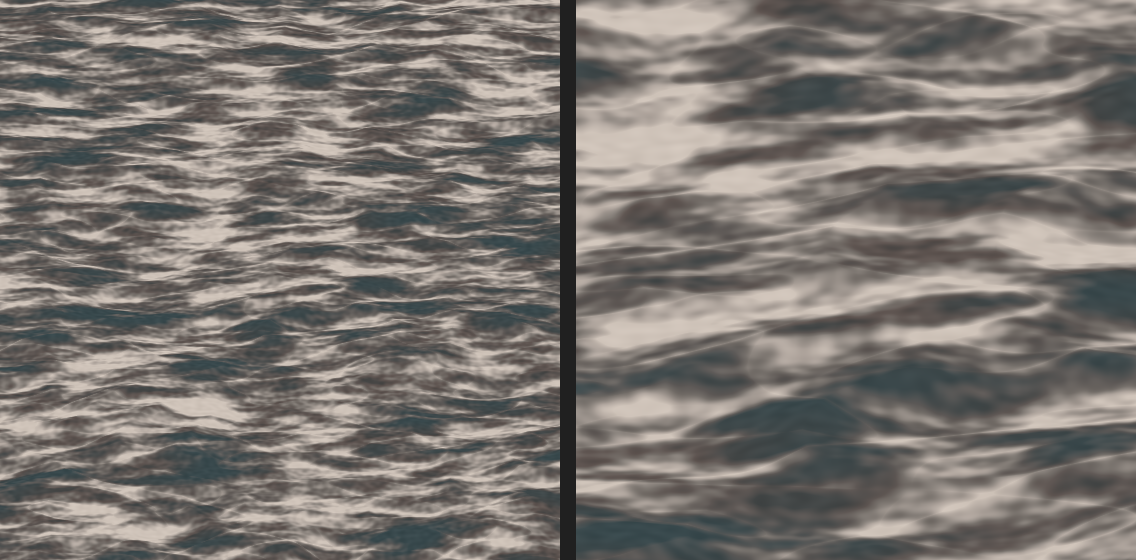
Left, the full canvas; right, a detail of the centre.
Give the GLSL for this texture, as a Shadertoy shader.

```glsl
#define SWELL_FREQ vec2(2.6, 11.0)
#define WAVE_FREQ vec2(5.5, 30.0)
#define CHOP_FREQ vec2(10.0, 57.0)
#define RISING_FREQ vec2(4.5, 28.0)
#define FALLING_FREQ vec2(6.0, 35.0)
#define RIPPLE_FREQ vec2(21.0, 116.0)
#define GRAIN_FREQ vec2(80.0, 210.0)
#define CREST_FREQ vec2(7.0, 17.0)
#define CREST_LIFT 0.004
#define STEEPNESS 0.0018
#define CONTRAST 0.9

// Water tones from shaded face to sky reflection
const vec3 TONES[6] = vec3[6](
    vec3(0.25, 0.28, 0.285), vec3(0.36, 0.34, 0.33), vec3(0.455, 0.432, 0.412),
    vec3(0.57, 0.54, 0.515), vec3(0.68, 0.64, 0.61), vec3(0.81, 0.765, 0.725));
// Brightness levels at which each tone is reached
const float LEVELS[6] = float[6](-1.6, -0.55, 0.02, 0.47, 0.9, 1.65);

// Random unit gradient for a lattice cell
vec2 gradientAt(ivec2 cell, int seed) {
    uint h = uint(cell.x) * 374761393u + uint(cell.y) * 668265263u + uint(seed) * 97531u;
    h = (h ^ (h >> 13)) * 1274126177u;
    h = (h ^ (h >> 16)) * 2246822519u;
    h ^= h >> 15;
    float angle = 6.28318 * float(h & 65535u) / 65536.0;
    return vec2(cos(angle), sin(angle));
}

// Gradient noise scaled to about unit variance
float noise(vec2 p, int seed) {
    p += 0.37 * float(seed);
    vec2 base = floor(p);
    vec2 f = p - base;
    vec2 w = f * f * (3.0 - 2.0 * f);
    ivec2 c = ivec2(base);
    float a = dot(gradientAt(c, seed), f);
    float b = dot(gradientAt(c + ivec2(1, 0), seed), f - vec2(1, 0));
    float d = dot(gradientAt(c + ivec2(0, 1), seed), f - vec2(0, 1));
    float e = dot(gradientAt(c + ivec2(1, 1), seed), f - vec2(1, 1));
    return 4.73 * mix(mix(a, b, w.x), mix(d, e, w.x), w.y);
}

// Noise stretched sideways and tilted by a slope
float streaks(vec2 p, vec2 freq, float slope, int seed) {
    return noise(vec2(p.x, p.y - slope * p.x) * freq, seed);
}

// Thin bright threads along the zero lines, about unit variance
float threads(vec2 p, vec2 freq, float slope, int seed) {
    return (exp(-2.2 * abs(streaks(p, freq, slope, seed))) - 0.31) / 0.27;
}

void mainImage(out vec4 fragColor, in vec2 fragCoord) {
    vec2 p = fragCoord / iResolution.y;

    // Waves get flatter toward the distance
    p.y *= 0.85 + 0.2 * p.y;

    // Peaked crests and slow undulation bend the streaks
    p.y += CREST_LIFT * abs(streaks(p, CREST_FREQ, 0.05, 1));
    p.y += 0.007 * noise(p * vec2(3.0, 5.0), 2);

    // Steepen the upper edges of the dark faces
    p.y += STEEPNESS * streaks(p, WAVE_FREQ, 0.05, 4);
    p.y += 0.6 * STEEPNESS * streaks(p, CHOP_FREQ, -0.03, 5);

    // Layers of waves, large to small
    float swell = streaks(p, SWELL_FREQ, 0.03, 3);
    float wave = streaks(p, WAVE_FREQ, 0.05, 4);
    float grain = noise(p * GRAIN_FREQ, 8);
    float light = 0.30 * swell + 0.60 * wave;
    light += 0.62 * streaks(p, CHOP_FREQ, -0.03, 5);
    light += 0.40 * threads(p, RISING_FREQ, 0.12, 6);
    light += 0.34 * threads(p, FALLING_FREQ, -0.08, 9);
    light += 0.42 * streaks(p, RIPPLE_FREQ, 0.03, 7);
    light += 0.16 * grain;
    light *= CONTRAST;

    // Blend through the tones
    vec3 color = TONES[0];
    for (int i = 1; i < 6; i++) {
        float blend = clamp((light - LEVELS[i - 1]) / (LEVELS[i] - LEVELS[i - 1]), 0.0, 1.0);
        color = mix(color, TONES[i], blend);
    }

    // Broad dark faces lean teal, narrow ones lean brown
    float shade = 1.0 - smoothstep(-1.2, 0.3, light);
    float breadth = clamp(-0.6 * wave - 0.4 * swell - 0.5, -1.0, 1.0);
    color += shade * breadth * vec3(-0.03, 0.004, 0.014);

    // Faint mottling keeps flat areas alive
    color += 0.008 * grain;

    fragColor = vec4(color, 1.0);
}
```
